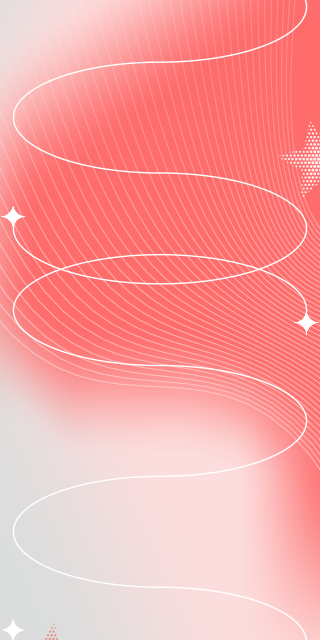
Give the GLSL for this background, as a Shadertoy shader.

```glsl
// Soft coral gradient with a fan of fine wave lines, a looping ribbon, sparkles and halftone stars.

const float PI = 3.14159265;
const vec3 CORAL = vec3(0.995, 0.425, 0.425);
const vec3 BLUSH = vec3(0.99, 0.865, 0.865);
const vec3 MIST = vec3(0.86, 0.865, 0.865);
const vec3 WHITE = vec3(1.0);

// Antialiased coverage of the region where d < 0
float fill(float d, float px) {
    return clamp(0.5 - d / px, 0.0, 1.0);
}

float segmentDist(vec2 p, vec2 a, vec2 b) {
    vec2 pa = p - a, ba = b - a;
    return length(pa - ba * clamp(dot(pa, ba) / dot(ba, ba), 0.0, 1.0));
}

vec2 bezier(vec2 a, vec2 b, vec2 c, vec2 d, float s) {
    float r = 1.0 - s;
    return r * r * r * a + 3.0 * r * r * s * b + 3.0 * r * s * s * c + s * s * s * d;
}

// Blurred coral mass over a pale ground
vec3 background(vec2 p) {
    float pink = smoothstep(0.0, 0.6, 0.9 * p.x + 0.4 * (1.85 - p.y) - 0.05);
    pink *= smoothstep(-0.15, 0.35, p.x + 0.6 * p.y);
    float edge = 1.21 + 0.12 * smoothstep(0.55, 1.0, p.x) - 0.13 * smoothstep(0.25, 0.0, p.x);
    float body = smoothstep(0.15, 0.72, 0.75 * p.x + p.y);
    body *= smoothstep(-0.2, 0.12, p.x) * smoothstep(edge + 0.23, edge - 0.2, p.y);
    float strip = smoothstep(0.72, 1.07, p.x) * smoothstep(2.2, 1.45, p.y);
    return mix(mix(MIST, BLUSH, pink), CORAL, 1.0 - (1.0 - body) * (1.0 - strip));
}

// Distance to a family of curves blended between two cubics
float waveDist(vec2 p) {
    const int LINES = 44;
    const int STEPS = 18;
    float best = 1.0;
    for (int i = 0; i < LINES; i++) {
        float t = mix(-0.3, 1.0, float(i) / float(LINES - 1));
        vec2 a = mix(vec2(0.70, -0.10), vec2(-0.16, 0.755), t);
        vec2 b = mix(vec2(0.755, 0.44), vec2(0.235, 1.56), t);
        vec2 c = mix(vec2(0.755, 0.94), vec2(0.65, 0.90), t);
        vec2 d = mix(vec2(1.22, 0.93), vec2(1.03, 1.51), t);
        vec2 last = a;
        best = min(best, segmentDist(p, a - 2.0 * (b - a), a));
        for (int j = 1; j <= STEPS; j++) {
            vec2 next = bezier(a, b, c, d, float(j) / float(STEPS));
            best = min(best, segmentDist(p, last, next));
            last = next;
        }
    }
    return best;
}

float ellipseDist(vec2 p, vec2 radii) {
    float k = length(p / radii);
    return abs(k * (k - 1.0) / max(length(p / (radii * radii)), 1e-4));
}

// Stacked half ellipses on alternating sides; tail adds one quarter turn
float ribbonDist(vec2 p, float firstY, float firstSide, int count, int tailIndex, float tailDir) {
    const vec2 RADII = vec2(0.458, 0.1732);
    float best = 1.0, side = firstSide;
    for (int i = 0; i < count; i++) {
        vec2 q = p - vec2(0.5, firstY + 2.0 * RADII.y * float(i));
        bool tail = i == tailIndex && q.y * tailDir > -0.03;
        if (q.x * side >= 0.0 || tail) best = min(best, ellipseDist(q, RADII));
        side = -side;
    }
    return best;
}

float sparkle(vec2 p, float radius, float px) {
    vec2 q = pow(abs(p) + 1e-5, vec2(0.55));
    return fill(pow(q.x + q.y, 1.0 / 0.55) - radius, 1.5 * px);
}

float starDist(vec2 p, float radius, float tipAngle) {
    float sector = PI / 5.0;
    float a = mod(atan(p.y, p.x) - tipAngle + sector, 2.0 * sector) - sector;
    vec2 tip = vec2(radius, 0.0);
    vec2 side = 0.47 * radius * vec2(cos(sector), sin(sector)) - tip;
    return dot(length(p) * vec2(cos(a), abs(sin(a))) - tip, normalize(vec2(side.y, -side.x)));
}

// Staggered dots that grow toward the heart of a star
float halftoneStar(vec2 p, float radius, float tipAngle, float px) {
    const float PITCH = 0.0115;
    float d = starDist(p, radius, tipAngle);
    vec2 g = p / PITCH;
    g.x += 0.5 * mod(floor(g.y), 2.0);
    float dotRadius = mix(0.25, 0.46, clamp(-d / 0.05, 0.0, 1.0));
    return fill((length(fract(g) - 0.5) - dotRadius) * PITCH, px) * fill(d, px);
}

void mainImage(out vec4 fragColor, in vec2 fragCoord) {
    // Width spans 0..1, y runs downward from the top edge
    float px = 1.0 / iResolution.x;
    vec2 p = vec2(fragCoord.x, iResolution.y - fragCoord.y) * px;
    vec3 color = background(p);

    // Fine wave lines, stronger toward the lower fan
    float lineAlpha = mix(0.22, 0.52, smoothstep(0.2, 1.0, p.y));
    color = mix(color, vec3(1.0, 0.9, 0.88), lineAlpha * fill(waveDist(p) - 0.0018, px));

    // Halftone stars
    color = mix(color, WHITE, 0.85 * halftoneStar(p - vec2(0.995, 0.503), 0.13, -1.78, px));
    color = mix(color, vec3(0.93, 0.45, 0.43), 0.8 * halftoneStar(p - vec2(0.15, 2.06), 0.115, -1.4, px));

    // Two ribbons and the sparkles at their ends
    float ribbon = min(ribbonDist(p, 0.021, 1.0, 3, 2, 1.0), ribbonDist(p, 0.969, -1.0, 4, 0, -1.0));
    color = mix(color, WHITE, fill(ribbon - 0.0022, px));
    float glints = sparkle(p - vec2(0.041, 0.677), 0.043, px);
    glints = max(glints, sparkle(p - vec2(0.958, 1.008), 0.043, px));
    glints = max(glints, sparkle(p - vec2(0.041, 1.969), 0.043, px));
    fragColor = vec4(mix(color, WHITE, glints), 1.0);
}
```
